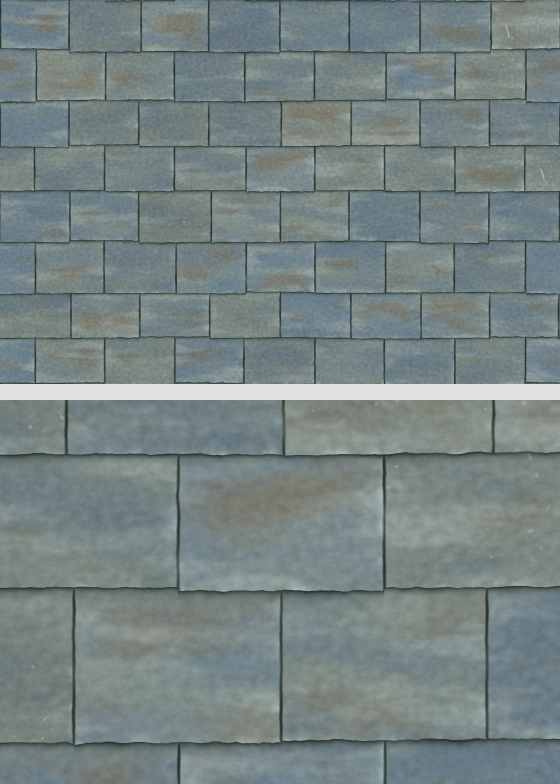
Top, the full canvas; bottom, a detail of the centre.
This texture is drawn by a Shadertoy shader. Its source:

```glsl
vec3 hash3(vec2 p) {
    vec3 q = fract((p.xyx + 17.0) * vec3(0.1031, 0.1030, 0.0973));
    q += dot(q, q.yxz + 33.33);
    return fract((q.xxy + q.yzz) * q.zyx);
}

float corner(vec2 cell, vec2 offset, vec2 period) {
    return dot(hash3(mod(cell, period)).xy * 2.0 - 1.0, offset);
}

// Gradient noise that wraps over the 8 x 8 canvas for whole frequencies
float noise(vec2 p, vec2 freq) {
    vec2 period = 8.0 * freq, i = floor(p * freq), f = fract(p * freq);
    vec2 u = f * f * f * (f * (f * 6.0 - 15.0) + 10.0), e = vec2(1, 0);
    return 1.4 * mix(
        mix(corner(i, f, period), corner(i + e, f - e, period), u.x),
        mix(corner(i + e.yx, f - e.yx, period), corner(i + 1.0, f - 1.0, period), u.x), u.y);
}

float fbm(vec2 p, vec2 freq) {
    float sum = 0.0, amp = 1.0;
    for (int i = 0; i < 4; i++) {
        sum += amp * noise(p, freq);
        freq *= 2.0;
        amp *= 0.55;
    }
    return sum;
}

// Column, centred local x, and signed distance to the nearest joint
vec3 slateAt(float x, float row) {
    x -= 0.5 * mod(row + 1.0, 2.0);
    float k = floor(x + 0.5);
    float d = x - k - 0.04 * (hash3(mod(vec2(k, row), 8.0)).x - 0.5);
    float column = d > 0.0 ? k : k - 1.0;
    return vec3(column, x - column - 0.5, d);
}

void mainImage(out vec4 fragColor, in vec2 fragCoord) {
    vec2 p = 8.0 * fragCoord / iResolution.xy;
    float px = 8.0 / iResolution.y;

    // Uneven courses and slightly ragged outlines
    vec2 q = p;
    float wave = sin(0.785398 * p.y);
    q.y += 0.1 * wave * wave + 0.012 * fbm(p, vec2(9, 6));
    q.x += 0.004 * fbm(p.yx, vec2(5, 7));

    // The upper slate overlaps the one below it
    float row = floor(q.y + 0.5);
    vec3 slate = slateAt(q.x, row);
    vec3 h = hash3(mod(vec2(slate.x, row), 8.0));
    float drop = row + 0.08 * (h.y - 0.5) + 0.04 * (h.z - 0.5) * slate.y - q.y;
    if (drop > 0.0) {
        row -= 1.0;
        slate = slateAt(q.x, row);
        h = hash3(mod(vec2(slate.x, row), 8.0));
    }
    float joint = abs(slate.z) * 1.45;
    vec2 local = vec2(slate.y, q.y - row - 0.5);
    vec2 t = p + 8.0 * h.xy;

    // Blue to green-grey stone
    float cloud = fbm(t, vec2(1, 2));
    float streak = fbm(t + 3.7, vec2(1, 3));
    float grain = fbm(t, vec2(18, 15));
    vec3 color = mix(vec3(0.42, 0.50, 0.55), vec3(0.485, 0.53, 0.505),
        clamp(0.45 + 1.0 * (h.z - 0.5) + 0.6 * cloud, 0.0, 1.0));

    // Faint rusty stains towards the middle
    float inner = 1.0 - smoothstep(0.2, 0.5, max(abs(local.x), abs(local.y)));
    float stain = fbm(t + 5.3, vec2(1, 2)) + 0.9 * (h.x - 0.5);
    color = mix(color, vec3(0.455, 0.44, 0.385), 0.75 * smoothstep(0.0, 0.85, stain) * (0.3 + 0.7 * inner));

    // Pale weathering, strongest near the border
    float bloom = smoothstep(-0.05, 0.85, streak + 0.4 * (h.y - 0.4) + 0.15 - 0.35 * inner);
    color = mix(color, vec3(0.595, 0.645, 0.63), 0.6 * bloom);
    color *= 0.94 + 0.1 * h.x + 0.09 * grain + 0.05 * cloud;

    // Worn rims, specks and rare scratches
    float rim = exp(-joint / 0.06) * step(slate.z, 0.0) + exp(min(drop, 0.0) / 0.035) * step(drop, 0.0);
    color += 0.16 * rim * smoothstep(-0.1, 0.6, fbm(p, vec2(5, 4)));
    float speck = smoothstep(0.55, 0.7, noise(t, vec2(21, 16))) * step(0.75, h.z);
    vec2 a = local + vec2(0.25, 0.12);
    float scratch = 1.0 - smoothstep(0.006, 0.006 + px, abs(1.45 * a.x + 0.3 * a.y));
    scratch *= (1.0 - smoothstep(0.1, 0.15, abs(a.y))) * step(0.985, h.z);
    color = mix(color, vec3(0.70, 0.73, 0.70), max(0.45 * speck, 0.8 * scratch));

    // Fine joints that fade in places, and the shadow under each lower edge
    float gap = 1.0 - smoothstep(0.0, 0.012 + px, joint);
    gap *= 0.9 + 0.6 * noise(p, vec2(2, 3));
    float shadow = smoothstep(-px, px * 0.5, drop) * exp(-max(drop, 0.0) / 0.026);
    shadow *= 1.0 + 0.45 * noise(p, vec2(3, 2));
    color = mix(color, vec3(0.16, 0.20, 0.17), clamp(max(gap, shadow), 0.0, 0.95));
    fragColor = vec4(color, 1.0);
}
```
